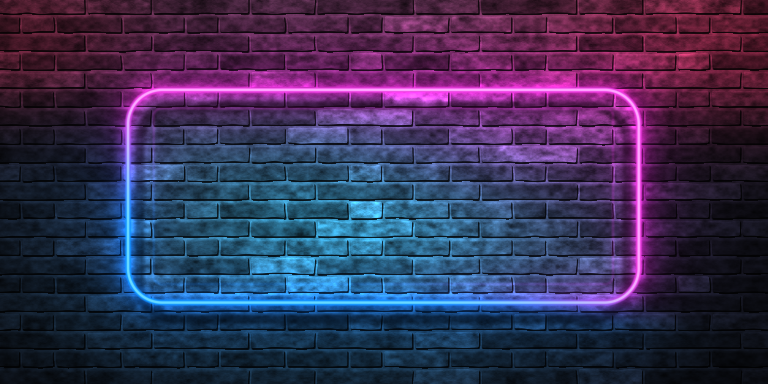
Write a Shadertoy shader that draws this background.

```glsl
// A rounded neon frame, magenta above and blue below, on a dark brick wall.
// Bricks come from two repeating rows of joints; the wall is lit by soft pools
// of colour and by the distance to the frame, which also draws the tube.

float hash(vec2 p) {
    p = fract(p * vec2(0.1031, 0.1137));
    p += dot(p, p.yx + 33.33);
    return fract((p.x + p.y) * p.x * 7.31);
}

float noise(vec2 p) {
    vec2 i = floor(p), f = fract(p);
    f = f * f * (3.0 - 2.0 * f);
    return mix(mix(hash(i), hash(i + vec2(1, 0)), f.x),
               mix(hash(i + vec2(0, 1)), hash(i + vec2(1, 1)), f.x), f.y);
}

float fbm(vec2 p) {
    float sum = 0.0, amp = 0.5;
    for (int i = 0; i < 4; i++) {
        sum += amp * noise(p);
        p = p * 2.1 + 17.3;
        amp *= 0.5;
    }
    return sum / 0.9375;
}

float roundBox(vec2 p, vec2 halfSize, float r) {
    vec2 q = abs(p) - halfSize + r;
    return length(max(q, 0.0)) + min(max(q.x, q.y), 0.0) - r;
}

// Soft elliptical pool of light
float pool(vec2 p, vec2 centre, vec2 radius) {
    vec2 q = (p - centre) / radius;
    return exp(-dot(q, q));
}

float min3(vec3 v) { return min(v.x, min(v.y, v.z)); }

// Reflectance of the wall: bricks, mortar and the shadows between them
float wall(vec2 p, float px) {
    float rowHeight = 0.0484, period = 0.427;
    vec2 w = p + 0.004 * (vec2(noise(p * 28.0), noise(p * 28.0 + 50.0)) - 0.5);
    float y = (w.y - 0.526) / rowHeight, row = floor(y);

    // Odd rows hold two bricks per period, even rows three
    vec3 joints = mod(row, 2.0) > 0.5 ? vec3(0.224, 0.396, 0.396)
                                      : vec3(0.055, 0.143, 0.318);
    vec3 offset = mod(w.x - joints, period);
    float left = min3(offset), right = min3(period - offset);
    float middle = w.x + 0.5 * (right - left);
    vec2 q = vec2(w.x - middle, (y - row - 0.5) * rowHeight);
    vec2 size = vec2(0.5 * (left + right), 0.5 * rowHeight) - 0.0042;
    float seed = hash(vec2(floor(middle * 97.0 + 0.25), row + 40.0));

    float d = roundBox(q, size, 0.004);
    float shade = roundBox(q + vec2(-0.002, 0.004), size, 0.004);
    float grain = fbm(p * vec2(55.0, 85.0));
    float stain = fbm(p * 15.0 + seed * 40.0);
    float brick = 0.52 + 0.28 * seed + 0.35 * pow(seed, 5.0);
    brick *= 0.05 + 1.1 * grain + 0.8 * stain;
    brick += 0.28 * smoothstep(-0.008, -0.001, d) * smoothstep(0.3, 1.0, q.y / size.y);
    float mortar = (0.6 + 0.8 * grain) * mix(0.15, 1.0, smoothstep(-0.001, 0.004, shade));
    return mix(brick, mortar, smoothstep(-px * 0.5, px * 0.5, d));
}

void mainImage(out vec4 fragColor, in vec2 fragCoord) {
    vec2 p = fragCoord / iResolution.y;
    p.x += 1.0 - 0.5 * iResolution.x / iResolution.y;
    float px = 1.0 / iResolution.y;

    // Frame distance and its colour along the tube
    vec2 c = p - vec2(0.9985, 0.489);
    vec2 frameSize = vec2(0.665, 0.277);
    float frame = roundBox(c, frameSize, 0.09);
    float d = abs(frame);
    float inside = 1.0 - smoothstep(-0.03, 0.01, frame);
    float pink = smoothstep(-0.33, 0.06, c.y + 0.35 * c.x);
    pink *= smoothstep(-0.3, -0.2, c.y + 0.1 * c.x);
    vec3 neon = mix(vec3(0.02, 0.42, 0.95), vec3(0.88, 0.08, 0.80), pink);

    // Light on the wall
    vec3 light = vec3(0.085, 0.09, 0.135);
    light += vec3(0.25, 0.10, 0.16) * smoothstep(0.62, 0.95, p.y);
    light += vec3(0.36, 0.02, 0.05) * pool(p, vec2(1.95, 0.90), vec2(0.5, 0.22));
    light += vec3(0.24, 0.01, 0.02) * pool(p, vec2(0.03, 0.9), vec2(0.28, 0.2));
    light += vec3(0.14, 0.01, 0.13) * pool(p, vec2(1.05, 0.82), vec2(0.65, 0.13));
    light += vec3(0.02, 0.14, 0.19) * pool(p, vec2(0.85, 0.12), vec2(0.75, 0.2));
    light += vec3(0.02, 0.07, 0.10) * pool(p, vec2(0.15, 0.42), vec2(0.3, 0.28));
    light += inside * vec3(0.11, 0.12, 0.17);
    light += inside * vec3(0.01, 0.38, 0.44) * pool(p, vec2(0.92, 0.42), vec2(0.52, 0.22));
    light += inside * vec3(0.24, 0.01, 0.19) * pool(p, vec2(1.45, 0.66), vec2(0.45, 0.2));
    light += neon * (0.34 * exp(-d * 22.0) + 0.07 * exp(-d * 7.0));
    vec2 edge = (p - vec2(1.0, 0.5)) * vec2(0.9, 1.3);
    light *= 1.0 - 0.5 * smoothstep(0.6, 1.25, length(edge));

    // Shadow below the tube and a faint inner reflection
    float shadow = abs(roundBox(c + vec2(0.0, 0.043), frameSize - vec2(0.03, 0.0), 0.09));
    light *= 0.5 + 0.5 * smoothstep(0.004, 0.022, shadow);
    vec3 col = light * wall(p, px);
    float inner = abs(roundBox(c, frameSize - vec2(0.067, 0.048), 0.02));
    col += neon * 0.14 * (1.0 - smoothstep(0.0, 0.004 + px, inner));

    // Halo, coloured tube and hot core
    col += neon * (0.45 * exp(-d * 62.0) + 0.08 * exp(-d * 20.0));
    vec3 tube = neon + vec3(0.05, 0.16, 0.08);
    col = mix(tube, col, smoothstep(0.004, 0.008 + px, d));
    vec3 core = mix(vec3(0.40, 0.85, 1.0), vec3(1.0, 0.65, 1.0), pink);
    col = mix(core, col, smoothstep(0.001, 0.003 + px, d));

    fragColor = vec4(clamp(col, 0.0, 1.0), 1.0);
}
```
